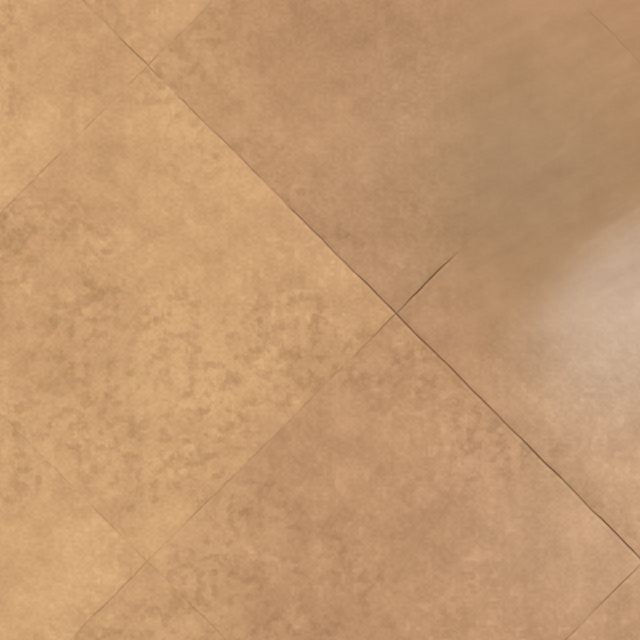
A WebGL 1 fragment shader for this texture:

```glsl
precision highp float;
// Large clay floor tiles laid diagonally, with hairline joints and mottled glaze.
// A rotated square grid gives the joints; layered noise gives blotches and grain;
// smooth masks tint the floor from warm amber (left) to a grey sheen (right).

uniform vec2 u_resolution;

#define PERIOD 0.775              // tile side times sqrt(2)
#define CROSSING vec2(0.6185, 0.5105) // where four tiles meet
#define JOINT_WIDTH 0.0008        // half width of a joint
#define MOTTLE 0.27               // contrast of the blotches
#define GRAIN 0.065               // contrast of the fine grain
#define AMBER vec3(0.808, 0.634, 0.455)
#define CLAY vec3(0.728, 0.560, 0.410)
#define UMBER vec3(0.660, 0.527, 0.398)
#define ROSE vec3(0.772, 0.612, 0.475)
#define SHEEN vec3(0.785, 0.672, 0.575)
#define JOINT vec3(0.430, 0.315, 0.220)

float hash(vec2 p) {
  return fract(sin(dot(p, vec2(127.1, 311.7))) * 43758.55);
}

float noise(vec2 p) {
  vec2 i = floor(p), f = fract(p);
  f = f * f * (3.0 - 2.0 * f);
  return mix(mix(hash(i), hash(i + vec2(1.0, 0.0)), f.x),
             mix(hash(i + vec2(0.0, 1.0)), hash(i + 1.0), f.x), f.y);
}

float fbm(vec2 p) {
  float sum = 0.0, weight = 0.5;
  for (int i = 0; i < 5; i++) {
    sum += weight * noise(p);
    p = mat2(1.6, 1.2, -1.2, 1.6) * p + 5.3;
    weight *= 0.5;
  }
  return sum / 0.97;
}

// Soft round mask, 1 at the centre
float glow(vec2 p, vec2 centre, vec2 size) {
  vec2 d = (p - centre) / size;
  return exp(-dot(d, d));
}

// Broad tint of the floor, with a step in tone between tiles
vec3 floorTint(vec2 p, vec2 diag) {
  float px = 1.5 / min(u_resolution.x, u_resolution.y);
  float rightTile = smoothstep(-px, px, diag.x);
  float lowerTile = smoothstep(-px, px, diag.y);
  float shaded = max(rightTile, lowerTile) * smoothstep(0.12, 0.50, p.x);
  vec3 tint = mix(AMBER, CLAY, 0.08 + 0.87 * shaded);
  tint = mix(tint, CLAY, 0.4 * (1.0 - shaded) * smoothstep(0.3, 0.62, p.x));
  tint = mix(tint, UMBER, 0.9 * rightTile * glow(p, vec2(0.83, 0.74), vec2(0.25, 0.24)));
  tint = mix(tint, ROSE, lowerTile * (1.0 - rightTile) * glow(p, vec2(0.95, 0.17), vec2(0.25, 0.22)));

  // Reflected light with a soft, curved upper edge
  float edge = p.x - p.y - 0.29 - 0.9 * (p.x - 0.8) * (p.x - 0.8);
  float lit = smoothstep(-0.05, 0.07, edge) * smoothstep(0.68, 0.95, p.x);
  float reach = glow(p, vec2(1.0, 0.54), vec2(0.28, 0.27));
  tint = mix(tint, SHEEN, rightTile * lit * reach);
  tint = mix(tint, ROSE, 0.65 * rightTile * lowerTile * smoothstep(0.70, 1.0, p.x) * smoothstep(0.45, 0.2, p.y));
  float rim = edge / 0.006;
  return tint + 0.018 * rightTile * smoothstep(0.80, 0.98, p.x) * exp(-rim * rim);
}

// Blotches, clustered speckle and grain; smoother and brushed at upper right
float glaze(vec2 p, vec2 id) {
  vec2 q = p + 7.3 * id;
  float brushed = smoothstep(0.62, 0.80, p.x) * smoothstep(0.38, 0.58, p.y);
  float blotch = fbm(q * 6.0) - 0.5;
  float detail = fbm(q * 30.0 + 3.0) - 0.5;
  float cluster = smoothstep(0.40, 0.72, fbm(q * 6.0 + 19.0));
  float speckle = smoothstep(0.42, 0.72, fbm(q * 85.0));
  float flecks = smoothstep(0.62, 0.85, noise(q * 110.0)) * smoothstep(0.42, 0.65, fbm(q * 9.0 + 31.0));
  float grain = noise(p * 240.0) - 0.5;
  float streak = fbm(mat2(0.9, -0.44, 0.44, 0.9) * p * vec2(14.0, 70.0)) - 0.5;
  float rough = 0.012 + MOTTLE * (0.50 * blotch + 0.50 * detail) + GRAIN * grain
              - 0.085 * cluster * speckle + 0.045 * flecks;
  float smoothed = MOTTLE * (0.40 * blotch + 0.25 * detail + 0.22 * streak) + 0.35 * GRAIN * grain;
  return mix(rough, smoothed, brushed);
}

void main() {
  float size = min(u_resolution.x, u_resolution.y);
  vec2 p = gl_FragCoord.xy / size;

  // Diagonal grid: x runs across the long joint, y across the cross joint
  vec2 rel = p - CROSSING;
  vec2 diag = vec2(rel.x + rel.y, rel.x - rel.y);
  vec2 id = floor(diag / PERIOD);
  vec2 joint = (fract(diag / PERIOD + 0.5) - 0.5) * PERIOD * 0.7071;
  joint += 0.0020 * (noise(p * 40.0) - 0.5);

  vec3 colour = floorTint(p, diag);
  float wear = glaze(p, id);
  colour *= 1.0 + wear * vec3(0.88, 1.0, 1.12);

  // Joints are crisp near the crossing, broken and faint to the left
  float px = 1.0 / size;
  vec2 line = 1.0 - smoothstep(vec2(JOINT_WIDTH - 0.5 * px), vec2(JOINT_WIDTH + px), abs(joint));
  float centred = 1.0 - smoothstep(0.02, 0.10, abs(diag.x));
  vec2 strength = vec2(0.10 + centred * (0.12 + 0.45 * smoothstep(0.36, 0.62, p.x)),
                       0.13 + 0.68 * glow(p, vec2(0.665, 0.555), vec2(0.06)));
  strength.y += 0.22 * smoothstep(0.85, 0.95, p.x) * smoothstep(0.3, 0.1, p.y);
  strength.y *= 1.0 - 0.95 * smoothstep(0.70, 0.78, p.x) * smoothstep(0.5, 0.62, p.y);
  float patches = smoothstep(0.25, 0.70, fbm(p * 26.0 + 11.0));
  vec2 broken = mix(vec2(1.8 * patches), vec2(0.75 + 0.5 * patches), smoothstep(0.15, 0.5, strength));
  vec2 soft = exp(-abs(joint) / 0.005) * strength;
  vec2 offset = (joint + vec2(0.004, -0.004)) / 0.002;
  vec2 bevel = exp(-offset * offset) * strength;
  strength *= broken;
  colour *= 1.0 - 0.10 * max(soft.x, soft.y);
  colour += 0.05 * max(bevel.x, bevel.y);
  colour = mix(colour, JOINT, max(line.x * strength.x, line.y * strength.y));

  gl_FragColor = vec4(clamp(colour, 0.0, 1.0), 1.0);
}
```
